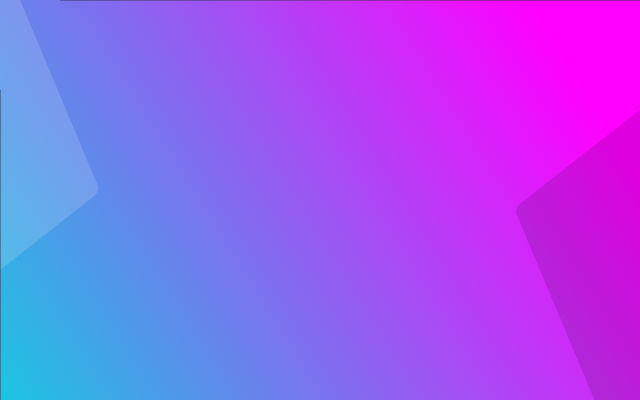
This background is drawn by a Shadertoy shader. Its source:

```glsl
// Diagonal cyan to magenta gradient with a pale and a dark rounded wedge at the sides.

#define CYAN vec3(0.105, 0.775, 0.885)
#define MAGENTA vec3(1.0, 0.0, 1.0)
#define LINE_COLOR vec3(0.2, 0.2, 0.3)
#define GRADIENT_END 0.875
#define LEFT_TIP vec2(0.2504, 0.5217)
#define RIGHT_TIP vec2(0.3146, 0.4790)
#define CORNER_RADIUS 0.018
#define PALE_ALPHA 0.15
#define DARK_ALPHA 0.13
#define LINE_WIDTH 0.0021
#define LINE_ALPHA 0.55

// Signed distance to a rounded wedge that opens to the left of its tip
float wedge(vec2 p) {
    float upper = dot(p, normalize(vec2(222.0, 93.0)));
    float lower = dot(p, normalize(vec2(88.0, -112.0)));
    vec2 d = vec2(upper, lower) + CORNER_RADIUS;
    return min(max(d.x, d.y), 0.0) + length(max(d, 0.0)) - CORNER_RADIUS;
}

// Antialiased coverage of a signed distance
float cover(float d, float pixel) {
    return clamp(0.5 - d / pixel, 0.0, 1.0);
}

void mainImage(out vec4 fragColor, in vec2 fragCoord) {
    // Canvas height is one unit
    float pixel = 1.0 / iResolution.y;
    vec2 size = iResolution.xy * pixel;
    vec2 p = fragCoord * pixel;

    // Gradient along the rising diagonal
    float t = dot(p, size) / dot(size, size);
    vec3 color = mix(CYAN, MAGENTA, clamp(t / GRADIENT_END, 0.0, 1.0));

    // Pale wedge on the left, dark one turned half round on the right
    float pale = wedge(p - LEFT_TIP);
    float dark = wedge(vec2(size.x - RIGHT_TIP.x, RIGHT_TIP.y) - p);
    color = mix(color, vec3(1.0), PALE_ALPHA * cover(pale, pixel));
    color = mix(color, vec3(0.0), DARK_ALPHA * cover(dark, pixel));

    // Hairlines along the top and left borders
    float topLine = cover(1.0 - p.y - LINE_WIDTH, pixel) * step(0.15, p.x);
    float leftLine = cover(p.x - LINE_WIDTH, pixel) * step(p.y, 0.775);
    color = mix(color, LINE_COLOR, LINE_ALPHA * max(topLine, leftLine));

    fragColor = vec4(color, 1.0);
}
```
